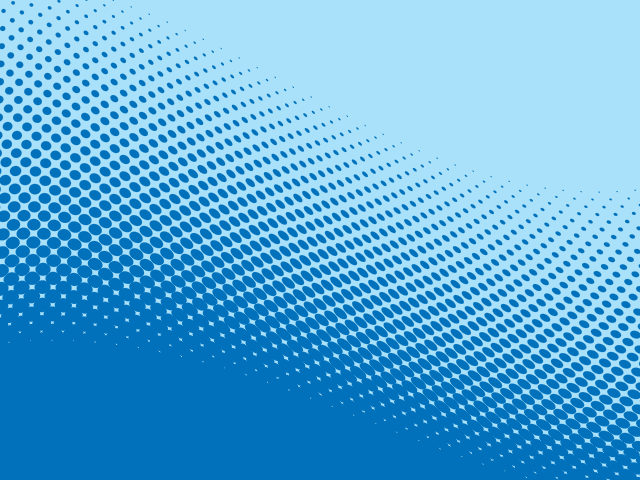
A Shadertoy shader for this background:

```glsl
#define LIGHT_BLUE vec3(0.662, 0.882, 0.985)
#define DEEP_BLUE vec3(0.004, 0.445, 0.735)
#define WAVE_NUMBER 2.413
#define WAVE_MID vec2(0.165, 0.719)     // start, change across the band
#define WAVE_HEIGHT vec2(0.2274, -0.0625)
#define WAVE_CREST vec2(-0.057, 0.170)
#define DOT_PITCH vec2(0.0374, 0.0076)
#define FAN_CENTRE 0.2
#define ROW_PAIRS 21.0
#define EDGE_SOFTNESS 1.1

float along(vec2 range, float t) {
    return range.x + range.y * t;
}

// Band depth: 0 on the upper wave, 1 on the lower wave
float bandDepth(vec2 p) {
    float t = 0.5;
    for (int i = 0; i < 7; i++) {
        float crest = cos(WAVE_NUMBER * (p.x - along(WAVE_CREST, t)));
        t = (p.y - WAVE_MID.x + along(WAVE_HEIGHT, t) * crest) / WAVE_MID.y;
        t = clamp(t, -0.6, 1.8);
    }
    return t;
}

// Dots touch at radius 0.5 and fill their cells at 0.707
float dotRadius(float t) {
    t = clamp(t, 0.0, 1.1);
    return 0.57 * pow(t, 0.55) + 0.137 * pow(t, 11.0);
}

void mainImage(out vec4 fragColor, in vec2 fragCoord) {
    vec2 p = fragCoord / iResolution.y;
    p.y = 1.0 - p.y;

    // Staggered lattice that follows the waves and fans out
    float depth = bandDepth(p);
    float column = (p.x - FAN_CENTRE) / along(DOT_PITCH, depth) + 0.04;
    float row = depth * ROW_PAIRS - 0.25;
    vec2 lattice = vec2(column + row, column - row);
    vec2 cell = floor(lattice + 0.5);
    vec2 offset = lattice - cell;

    // Distance to the dot edge and its change over one pixel
    float centreDepth = (0.5 * (cell.x - cell.y) + 0.25) / ROW_PAIRS;
    float reach = length(offset);
    float edge = reach - dotRadius(centreDepth);
    vec2 outward = offset / max(reach, 1e-4);
    vec2 slope = vec2(dot(outward, dFdx(lattice)), dot(outward, dFdy(lattice)));
    float blur = EDGE_SOFTNESS * max(length(slope), 1e-4);
    float ink = clamp(0.5 - edge / blur, 0.0, 1.0);

    // Plain areas beyond both ends of the band
    ink *= step(0.0, centreDepth);
    ink = max(ink, smoothstep(0.99, 1.01, depth));

    fragColor = vec4(mix(LIGHT_BLUE, DEEP_BLUE, ink), 1.0);
}
```
